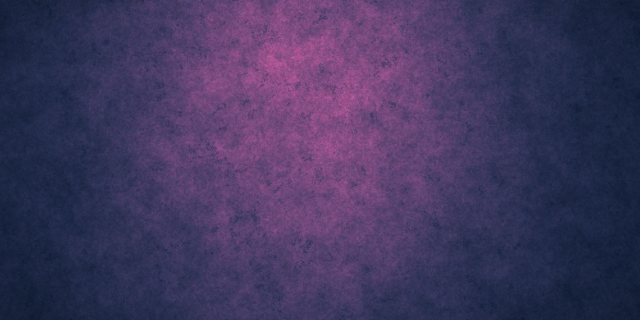
A WebGL 1 fragment shader for this background:

```glsl
precision highp float;
// A mottled plaster wall in navy, lit by a soft magenta glow above its centre.
// An elliptical falloff sets the light level, layered value noise roughens it,
// and a smooth colour ramp turns the level into navy, violet or magenta.

uniform vec2 u_resolution;

float hash(vec2 p) {
  vec3 q = fract(vec3(p.xyx) * 0.1031);
  q += dot(q, q.yzx + 33.33);
  return fract((q.x + q.y) * q.z);
}

float noise(vec2 p) {
  vec2 cell = floor(p);
  vec2 f = fract(p);
  f = f * f * (3.0 - 2.0 * f);
  float low = mix(hash(cell), hash(cell + vec2(1.0, 0.0)), f.x);
  float high = mix(hash(cell + vec2(0.0, 1.0)), hash(cell + vec2(1.0, 1.0)), f.x);
  return mix(low, high, f.y);
}

// Layered noise, scaled to the range 0 to 1
float fbm(vec2 p) {
  float sum = 0.0;
  float total = 0.0;
  float weight = 1.0;
  for (int i = 0; i < 5; i++) {
    sum += weight * noise(p);
    total += weight;
    weight *= 0.85;
    p = mat2(1.64, 1.15, -1.15, 1.64) * p + 17.3;
  }
  return sum / total;
}

// Navy at level 0, violet midway, magenta at level 1
vec3 ramp(float level) {
  return vec3(0.07, 0.12, 0.22)
       + level * (vec3(0.22, 0.22, 0.32) + level * vec3(0.22, -0.04, -0.03));
}

void main() {
  vec2 p = gl_FragCoord.xy / u_resolution.y;
  vec2 uv = gl_FragCoord.xy / u_resolution;

  // Wide glow above the centre
  vec2 d = vec2(uv.x * 2.0, uv.y) - vec2(0.96, 0.73);
  float glow = exp(-d.x * d.x / 0.42 - d.y * d.y / 0.68);
  float level = 0.03 + 1.03 * glow;

  // Fine blotches over faint broad clouds, stronger in the light
  float blotch = fbm(p * 13.0 + 5.0) - 0.5;
  float cloud = noise(p * 5.0 + 30.0) - 0.5;
  level += (0.75 * blotch + 0.10 * cloud) * mix(0.45, 0.95, glow);

  // Small dark pits and pale scuffs
  float pits = fbm(p * 30.0 + 80.0);
  level -= 0.20 * smoothstep(0.60, 0.74, pits) * (0.3 + glow);
  level += 0.10 * smoothstep(0.38, 0.27, pits) * glow;

  vec3 color = ramp(clamp(level, -0.12, 1.25));

  // Fine paper grain and darker corners
  float grain = noise(p * 250.0) + 0.7 * noise(p * 128.0 + 60.0) - 0.85;
  color *= 1.0 + 0.15 * grain;
  vec2 edge = uv * 2.0 - 1.0;
  color *= 1.0 - 0.10 * smoothstep(0.9, 1.9, dot(edge, edge));

  gl_FragColor = vec4(color, 1.0);
}
```
